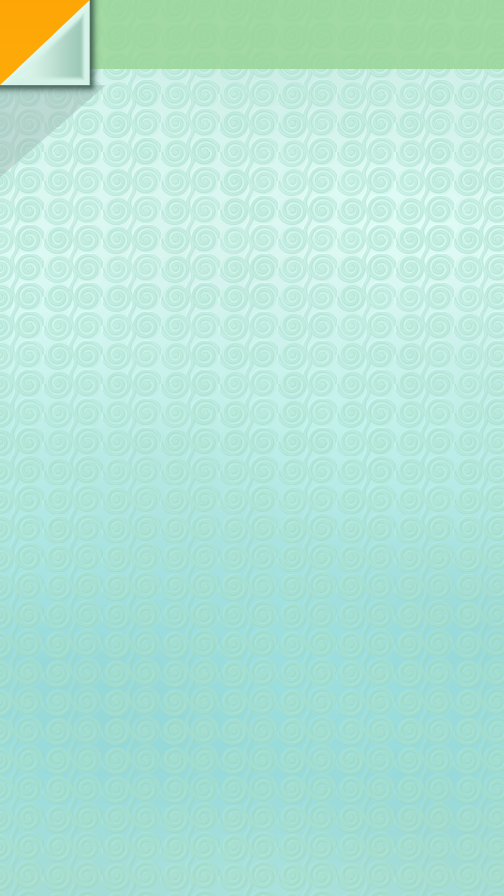
This pattern is drawn by a Shadertoy shader. Its source:

```glsl
// Pale mint wallpaper of S-linked spiral scrolls over a vertical gradient,
// with a green header band and a folded orange corner at the upper left.
// Spirals are Archimedean arms in polar cells; every second cell is half-turned.

#define COLS 17.2              // spirals across the canvas width
#define ROW_SCALE 17.4         // spirals down per canvas width of height
#define ROW_SHIFT 0.24
#define ARM_PITCH 0.20         // gap between spiral turns, in cells
#define ARM_TURNS 2.0
#define STROKE 0.048           // half width of a scroll stroke, in cells
#define HEADER 0.137           // header height, in canvas widths
#define FOLD vec2(0.178, 0.169)
#define GREEN vec3(0.63, 0.85, 0.64)
#define ORANGE vec3(0.99, 0.65, 0.02)

const float TAU = 6.2831853;

float cover(float d, float aa) { return clamp(0.5 - d / aa, 0.0, 1.0); }

float hash(vec2 id) { return fract(sin(dot(id, vec2(41.3, 289.1))) * 4375.5); }

// Distance to the scroll centre line (x) and to the disc around it (y)
vec2 scroll(vec2 q) {
    vec2 id = floor(q);
    vec2 c = q - id - 0.5;
    float left = mod(id.x, 2.0);
    vec2 s = left > 0.5 ? c : -c;

    // Nearest turn, counted inward from the point where paired arms meet
    float r = length(s);
    float turn = 1.0 - fract(atan(s.y, s.x) / TAU);
    float n = max(round((0.5 - r) / ARM_PITCH - turn), 0.0);
    n = min(n, floor(ARM_TURNS - turn));
    float d = abs(r - 0.5 + ARM_PITCH * (turn + n));
    d = min(d, max(r - 0.06, 0.0));

    // Wavy stem running down between neighbouring pairs
    float side = left > 0.5 ? c.x + 0.5 : c.x - 0.5;
    float stem = abs(side - 0.09 * sin(TAU * c.y)) * 0.87;
    return vec2(min(d, stem), r - 0.46);
}

// Pale top, brighter below the header, bluer towards the lower third
vec3 backdrop(float y) {
    vec3 c = mix(vec3(0.81, 0.94, 0.91), vec3(0.86, 0.97, 0.95), smoothstep(0.05, 0.25, y));
    c = mix(c, vec3(0.74, 0.93, 0.91), smoothstep(0.25, 0.53, y));
    c = mix(c, vec3(0.60, 0.86, 0.86), smoothstep(0.45, 0.75, y));
    return mix(c, vec3(0.65, 0.87, 0.85), smoothstep(0.85, 1.0, y));
}

vec3 wallpaper(vec2 p, float y, float px) {
    vec2 q = vec2(p.x * COLS + 0.5, p.y * ROW_SCALE + ROW_SHIFT);
    float aa = px * COLS;
    vec2 s = scroll(q);
    float lit = scroll(q + vec2(0.05)).x;
    float band = cover(s.x - STROKE, aa);
    float edge = cover(abs(s.x - STROKE) - 0.018, aa);
    float relief = cover(lit - STROKE, aa) - band;
    float wear = 0.8 + 0.2 * hash(floor(q));

    vec3 tint = mix(vec3(0.73, 0.92, 0.85), vec3(0.67, 0.88, 0.79), smoothstep(0.3, 0.75, y));
    vec3 line = mix(vec3(0.60, 0.83, 0.78), vec3(0.59, 0.81, 0.76), y);
    vec3 col = backdrop(y);
    col += 0.006 * (sin(p.x * 9.0 + 3.0 * y) + sin(p.y * 13.0 - p.x * 5.0));
    col = mix(col, tint, 0.38 * wear * cover(s.y, aa * 2.0));
    col = mix(col, tint, 0.50 * wear * band);
    col = mix(col, line, mix(0.36, 0.20, y) * wear * edge);
    return col + 0.018 * relief;
}

vec3 foldedCorner(vec3 col, vec2 p, float px) {
    vec2 f = p / FOLD;

    // Slanted long shadow, then a tight shadow round the folded square
    vec2 below = p - vec2(0.0, FOLD.y);
    float shade = cover((below.x / 0.21 + below.y / 0.183 - 1.0) * 0.138, px * 1.5);
    shade *= cover(-below.y, px);
    col = mix(col, vec3(0.60, 0.70, 0.68), 0.42 * shade);
    float away = length(max(p - FOLD, 0.0));
    col = mix(col, vec3(0.18, 0.29, 0.26), 0.75 * exp(-away * away / 0.00012));

    // Flap with a light bevel and a shaded middle
    float diagonal = (f.x + f.y - 1.0) * 0.122;
    float rim = min(min(FOLD.x - p.x, FOLD.y - p.y), diagonal);
    vec3 middle = mix(vec3(0.86, 0.96, 0.92), vec3(0.58, 0.76, 0.69), smoothstep(0.2, 1.1, f.x));
    vec3 flap = mix(vec3(0.83, 0.95, 0.91), middle, smoothstep(0.008, 0.020, rim));
    flap = mix(flap, vec3(0.94, 0.99, 0.97), 0.7 * exp(-max(diagonal, 0.0) / 0.006));

    vec3 beneath = mix(ORANGE, vec3(1.0, 0.70, 0.06), 0.4 * f.y);
    vec3 corner = mix(flap, beneath, cover(diagonal, px));
    float inside = cover(max(p.x - FOLD.x, p.y - FOLD.y), px);
    return mix(col, corner, inside);
}

void mainImage(out vec4 fragColor, in vec2 fragCoord) {
    // Canvas-width units, measured down from the upper left
    float px = 1.0 / iResolution.x;
    vec2 p = vec2(fragCoord.x, iResolution.y - fragCoord.y) * px;
    float y = 1.0 - fragCoord.y / iResolution.y;

    vec3 col = wallpaper(p, y, px);
    vec3 header = GREEN + 0.22 * (col - vec3(0.78, 0.93, 0.89));
    col = mix(col, header, cover(p.y - HEADER, px));
    col = foldedCorner(col, p, px);
    fragColor = vec4(clamp(col, 0.0, 1.0), 1.0);
}
```
